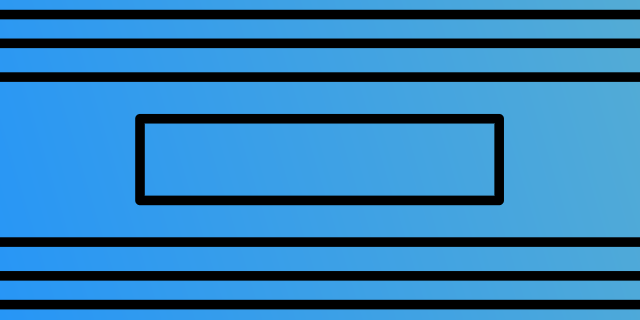
A Shadertoy shader for this background:

```glsl
// Black horizontal rails above and below a framed box on a blue gradient.
// The gradient runs along a tilted axis; rails and frame are distance
// functions sharing one stroke width, in units of the canvas height.

#define LEFT_BLUE vec3(0.153, 0.587, 0.965)
#define RIGHT_BLUE vec3(0.327, 0.673, 0.835)
#define INK vec3(0.0)
#define GRADIENT_TILT 0.3
#define CENTER_SHIFT vec2(-0.0013, 0.0013)
#define FRAME_HALF_SIZE vec2(0.5612, 0.1276)
#define STROKE_HALF_WIDTH 0.015
#define RAIL_COUNT 3
#define RAIL_START 0.2578
#define RAIL_GAP 0.1055
#define RAIL_GAP_SHRINK 0.0156

// Signed distance to an axis-aligned box around the origin
float boxDistance(vec2 p, vec2 halfSize) {
    vec2 d = abs(p) - halfSize;
    return length(max(d, 0.0)) + min(max(d.x, d.y), 0.0);
}

// Distance to the nearest rail, mirrored about the horizontal axis
float railDistance(float y) {
    float nearest = 1e3;
    float railY = RAIL_START;
    float gap = RAIL_GAP;
    for (int i = 0; i < RAIL_COUNT; i++) {
        nearest = min(nearest, abs(abs(y) - railY));
        railY += gap;
        gap -= RAIL_GAP_SHRINK;
    }
    return nearest;
}

void mainImage(out vec4 fragColor, in vec2 fragCoord) {
    vec2 uv = fragCoord / iResolution.y;
    float aspect = iResolution.x / iResolution.y;
    float pixel = 1.0 / iResolution.y;
    vec2 p = uv - vec2(0.5 * aspect, 0.5) - CENTER_SHIFT;

    // Tilted background gradient
    float blend = (uv.x + GRADIENT_TILT * uv.y) / (aspect + GRADIENT_TILT);
    vec3 color = mix(LEFT_BLUE, RIGHT_BLUE, blend);

    // Rails and frame outline; the distance field rounds the outer corners
    float outline = abs(boxDistance(p, FRAME_HALF_SIZE));
    float stroke = min(outline, railDistance(p.y)) - STROKE_HALF_WIDTH;
    float coverage = clamp(0.5 - stroke / pixel, 0.0, 1.0);
    color = mix(color, INK, coverage);

    fragColor = vec4(color, 1.0);
}
```
